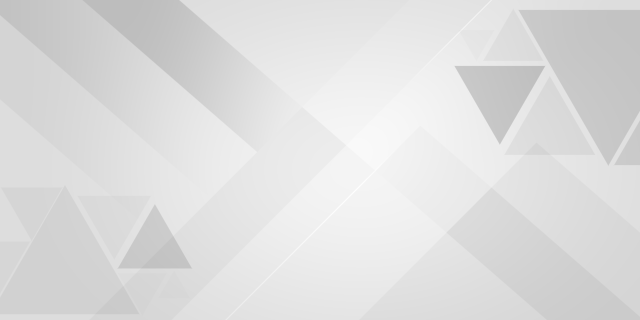
Reproduce this background procedurally as a Shadertoy shader.

```glsl
// Pale grey geometric backdrop: a soft central glow crossed by two families of
// translucent diagonal bands, with a cluster of triangles at either side.
// Bands are intervals of two slanted coordinates; triangles are distance fields.

#define GLOW_CENTRE vec2(1.13, 0.47)
#define GLOW_RADIUS vec2(1.10, 0.75)
#define GLOW_TONE 0.957
#define RIM_TONE 0.865
#define FALL_SLOPE 0.87
#define LINE_WIDTH 0.0022

const float ROOT3 = 1.7320508;

// Each entry: base centre x, base y, half width (negative points down), darkness
const vec4 LEFT_CLUSTER[7] = vec4[7](
    vec4(0.203, 0.018,  0.233, 0.045),
    vec4(0.484, 0.161,  0.116, 0.095),
    vec4(0.357, 0.388, -0.115, 0.025),
    vec4(0.099, 0.414, -0.096, 0.030),
    vec4(0.000, 0.245, -0.094, 0.025),
    vec4(0.445, 0.146, -0.076, 0.012),
    vec4(0.544, 0.068,  0.050, 0.010));
const vec4 RIGHT_CLUSTER[6] = vec4[6](
    vec4(1.562, 0.794, -0.142, 0.145),
    vec4(1.718, 0.516,  0.142, 0.045),
    vec4(1.901, 0.969, -0.281, 0.100),
    vec4(1.604, 0.810,  0.094, 0.035),
    vec4(1.489, 0.906, -0.056, 0.015),
    vec4(2.062, 0.484,  0.143, 0.085));

// Antialiased step and interval
float above(float edge, float x, float aa) {
    return smoothstep(edge - aa, edge + aa, x);
}

float band(float low, float high, float x, float aa) {
    return above(low, x, aa) - above(high, x, aa);
}

// Coverage of an equilateral triangle standing on, or hanging from, its base
float triangle(vec2 p, vec4 shape, float aa) {
    vec2 q = p - shape.xy;
    q.y *= sign(shape.z);
    float side = 0.5 * (abs(q.x) * ROOT3 + q.y - ROOT3 * abs(shape.z));
    return 1.0 - above(0.0, max(-q.y, side), aa);
}

void mainImage(out vec4 fragColor, in vec2 fragCoord) {
    vec2 p = fragCoord / iResolution.y;
    p.x *= 2.0 * iResolution.y / iResolution.x;
    float aa = 0.7 / iResolution.y;
    float wide = 1.4 * aa;

    // Coordinates across the rising and the falling diagonals
    float rise = p.x - p.y;
    float fall = p.y + FALL_SLOPE * p.x;

    // Central glow
    float radius = length((p - GLOW_CENTRE) / GLOW_RADIUS);
    float tone = mix(GLOW_TONE, RIM_TONE, smoothstep(0.0, 1.0, radius));

    // Falling bands from the upper left, fading towards the glow
    float beforeCross = 1.0 - above(0.279, rise, wide);
    tone -= 0.125 * band(1.224, 1.487, fall, wide) * beforeCross
          * (1.0 - smoothstep(0.40, 1.06, p.x));
    tone -= 0.110 * band(0.953, 1.224, fall, wide)
          * (1.0 - smoothstep(-0.10, 0.72, p.x));
    tone -= 0.035 * band(0.690, 0.953, fall, wide)
          * (1.0 - smoothstep(0.00, 0.55, p.x));

    // Rising bands: a grey one through the middle, a light one above it
    float upper = above(1.487, fall, wide);
    tone -= 0.028 * band(0.279, 0.536, rise, wide) * (1.0 - upper);
    tone += 0.010 * band(0.279, 0.536, rise, wide) * upper;
    tone += 0.022 * above(0.536, rise, wide) * upper
          * (1.0 - smoothstep(0.536, 1.0, rise));

    // Lower right bands and their darker overlap
    float corner = above(1.122, rise, wide);
    float slab = band(1.487, 1.750, fall, wide) * above(0.706, rise, wide);
    tone -= 0.018 * slab;
    tone -= corner * (0.030 * (1.0 - above(2.013, fall, wide)) + 0.022 * slab);

    // Thin bright seams along the rising edges
    float lowSeam = 1.0 - smoothstep(0.0, LINE_WIDTH + wide, abs(rise - 0.706));
    float highSeam = 1.0 - smoothstep(0.0, LINE_WIDTH + wide, abs(rise - 0.536));
    tone += 0.040 * lowSeam * (1.0 - smoothstep(0.40, 0.56, p.y));
    tone += 0.050 * highSeam * smoothstep(0.70, 0.95, p.y);

    // Triangle clusters
    for (int i = 0; i < LEFT_CLUSTER.length(); i++)
        tone -= LEFT_CLUSTER[i].w * triangle(p, LEFT_CLUSTER[i], aa);
    for (int i = 0; i < RIGHT_CLUSTER.length(); i++)
        tone -= RIGHT_CLUSTER[i].w * triangle(p, RIGHT_CLUSTER[i], aa);

    fragColor = vec4(vec3(clamp(tone, 0.0, 1.0)), 1.0);
}
```
